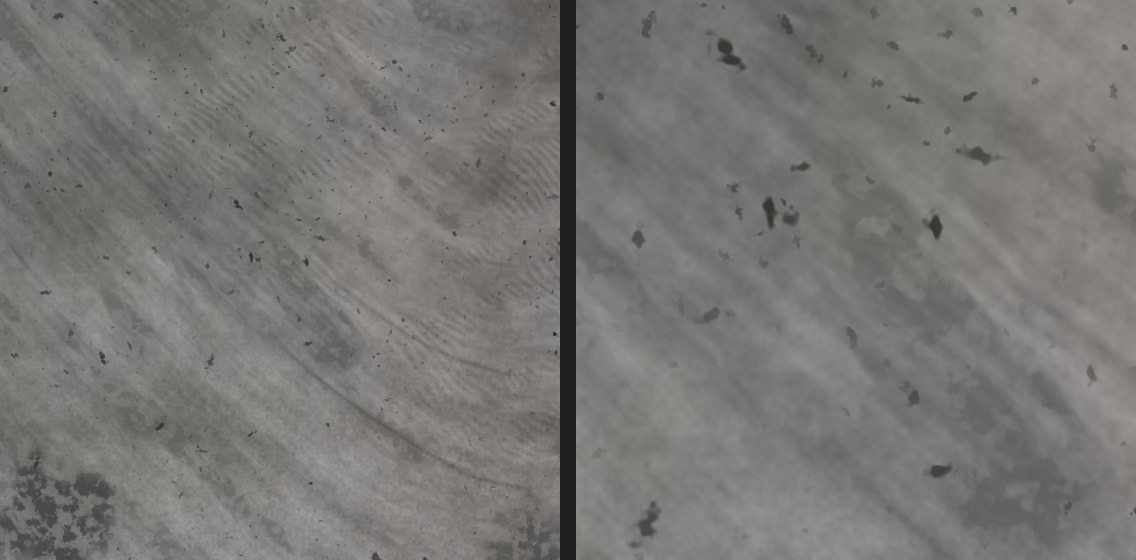
Left, the full canvas; right, a detail of the centre.
Give the GLSL for this texture, as a three.js fragment shader.

```glsl
varying vec2 vUv;

const vec3 GREEN_GREY = vec3(0.462, 0.466, 0.440);
const vec3 WARM_GREY = vec3(0.475, 0.463, 0.445);
const vec3 VIOLET_GREY = vec3(0.468, 0.463, 0.468);
const vec3 DARK_STAIN = vec3(0.265, 0.265, 0.258);
const vec3 PIT_COLOR = vec3(0.18, 0.18, 0.165);

float hash(vec2 p) {
  vec3 q = fract(p.xyx * 0.1031);
  q += dot(q, q.yzx + 33.33);
  return fract((q.x + q.y) * q.z);
}

float noise(vec2 p) {
  vec2 cell = floor(p);
  vec2 f = fract(p);
  f = f * f * (3.0 - 2.0 * f);
  float low = mix(hash(cell), hash(cell + vec2(1.0, 0.0)), f.x);
  float high = mix(hash(cell + vec2(0.0, 1.0)), hash(cell + 1.0), f.x);
  return mix(low, high, f.y);
}

vec2 rotate(vec2 p, float angle) {
  float c = cos(angle);
  float s = sin(angle);
  return vec2(c * p.x + s * p.y, c * p.y - s * p.x);
}

float fbm(vec2 p) {
  float sum = 0.0;
  float weight = 0.5;
  for (int i = 0; i < 5; i++) {
    sum += weight * noise(p);
    p = rotate(p, 0.65) * 2.03 + 17.3;
    weight *= 0.5;
  }
  return sum / 0.97;
}

// Height across the trowel sweep: steep at left, level at right
float sweepLevel(vec2 p) {
  float b = 0.97 - p.x;
  return p.y - sqrt(0.16 + 1.21 * b * b) + 0.4;
}

// Long streaks that follow the sweep
float streaks(vec2 p, float level, float stretch, float density) {
  float bend = 0.05 * fbm(p * 4.0 + 9.0);
  return fbm(vec2(p.x * stretch, (level + bend) * density));
}

// Raised edges: pale above, dark below
float ridges(vec2 p, float level) {
  float sum = 0.0;
  for (int i = 0; i < 3; i++) {
    float k = float(i);
    float start = 0.47 + 0.1 * k;
    float wobble = 0.018 * (fbm(vec2(p.x * 7.0, k * 5.3)) - 0.5);
    float d = level - 0.13 - 0.195 * k + wobble;
    float fade = smoothstep(start, start + 0.12, p.x) * (1.0 - smoothstep(0.85, 1.0, p.x));
    float dark = exp(-pow(abs(d) / 0.0045, 2.0));
    float pale = exp(-pow(abs(d - 0.014) / 0.011, 2.0));
    sum += fade * (1.0 - 0.25 * k) * (0.038 * pale - 0.085 * dark);
  }
  return sum;
}

// Ragged soft patch, one at the centre and zero outside
float patchMask(vec2 p, vec2 center, vec2 radius, float ragged) {
  float d = length((p - center) / radius) + 1.5 * (ragged - 0.5);
  return 1.0 - smoothstep(0.35, 1.1, d);
}

// Scattered pits with random angle, length and size
float pits(vec2 p, float cells, float chance, float size) {
  vec2 q = p * cells;
  vec2 home = floor(q);
  float cover = 0.0;
  for (int y = -1; y <= 1; y++) {
    for (int x = -1; x <= 1; x++) {
      vec2 id = home + vec2(float(x), float(y));
      vec2 offset = q - id - vec2(hash(id + 3.7), hash(id + 41.2));
      offset = rotate(offset, 6.28 * hash(id + 71.9));
      offset.x *= mix(0.35, 1.0, hash(id + 19.4));
      float radius = size * mix(0.4, 1.0, hash(id + 8.6));
      float d = length(offset) + radius * 1.3 * (noise(q * 1.4 / size) - 0.5);
      float present = step(hash(id + 55.1), chance) * mix(0.45, 1.0, hash(id + 27.5));
      cover = max(cover, present * (1.0 - smoothstep(radius * 0.4, radius * 1.3, d)));
    }
  }
  return cover;
}

// Short oblique chatter marks left by the trowel
float chatter(vec2 p) {
  vec2 q = rotate(p, 0.45);
  float tick = abs(fract(q.x * 62.0 + q.y * 25.0 + 1.5 * noise(p * 18.0)) - 0.5);
  float band = smoothstep(0.56, 0.74, noise(vec2(q.x * 7.0, q.y * 26.0)));
  return band * (tick - 0.25) * smoothstep(0.35, 0.7, p.x * 0.5 + p.y * 0.6);
}

void main() {
  vec2 p = vUv;
  float level = sweepLevel(p);
  float cloud = fbm(p * 4.5 + 2.0);
  float ragged = fbm(p * 17.0 + 31.0);
  float speckle = fbm(p * 75.0 + 5.0);
  float grain = noise(p * 210.0) * 0.6 + noise(rotate(p, 0.7) * 390.0) * 0.4;

  // Broad tints
  float warmth = smoothstep(0.3, 0.75, p.x + 0.6 * (cloud - 0.5));
  vec3 color = mix(GREEN_GREY, WARM_GREY, warmth);
  float violet = smoothstep(0.45, 0.68, fbm(p * 5.0 + 63.0) + 0.12 * (0.5 - p.y));
  color = mix(color, VIOLET_GREY, 0.75 * violet);

  // Surface relief
  float tone = 0.012 + 0.035 * (0.5 - p.y) + 0.17 * (cloud - 0.5);
  tone += mix(0.10, 0.17, p.x) * (streaks(p, level, 3.5, 19.0) - 0.5);
  tone += 0.08 * (streaks(p, level, 13.0, 75.0) - 0.5);
  tone += 0.07 * (ragged - 0.5) + 0.08 * (speckle - 0.5);
  tone += mix(0.085, 0.04, smoothstep(0.1, 0.6, p.y)) * (grain - 0.5);
  tone += ridges(p, level) + 0.13 * chatter(p);
  color += tone;

  // Dark weathered patches broken up by speckle
  float stain = patchMask(p, vec2(0.10, 0.07), vec2(0.17, 0.15), ragged);
  stain = max(stain, 0.8 * patchMask(p, vec2(0.97, 0.02), vec2(0.13, 0.09), ragged));
  stain = max(stain, 0.5 * patchMask(p, vec2(0.61, 0.37), vec2(0.06, 0.045), ragged));
  stain = max(stain, 0.5 * patchMask(rotate(p - vec2(0.26, 0.25), -0.5), vec2(0.0), vec2(0.16, 0.035), ragged));
  stain = max(stain, 0.4 * patchMask(p, vec2(0.30, 0.97), vec2(0.20, 0.10), ragged));
  stain = max(stain, 0.4 * patchMask(p, vec2(0.98, 0.94), vec2(0.12, 0.14), ragged));
  float stray = smoothstep(0.57, 0.72, fbm(vec2(p.x * 9.0, level * 14.0) + 83.0));
  stain = max(stain, 0.45 * stray);
  float broken = smoothstep(0.36, 0.60, speckle + 0.22 * (grain - 0.5));
  color = mix(color, DARK_STAIN, stain * mix(0.18, 0.9, broken));

  // Pits and specks
  float crowd = smoothstep(0.40, 0.62, fbm(p * 6.0 + 47.0));
  float holes = 0.9 * pits(p, 13.0, 0.28, 0.075);
  holes = max(holes, 0.65 * pits(p + 0.37, 46.0, 0.35, 0.13) * mix(0.3, 1.0, crowd));
  color = mix(color, PIT_COLOR, holes);

  gl_FragColor = vec4(clamp(color, 0.0, 1.0), 1.0);
}
```
